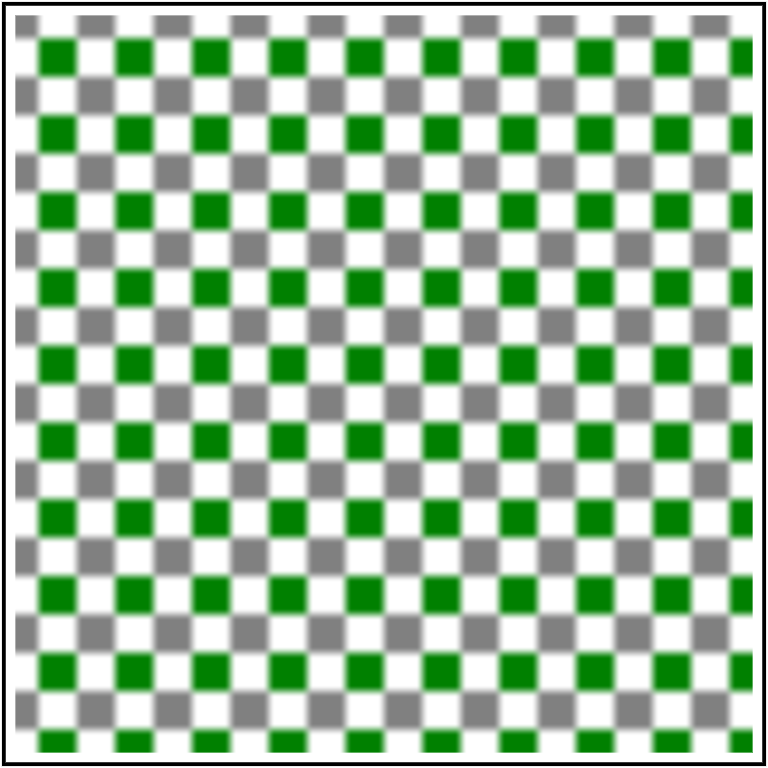
Write a WebGL 1 fragment shader that draws this pattern.

```glsl
precision highp float;
// Soft-edged checkerboard of green and gray squares on white, inside a thin black frame.

uniform vec2 u_resolution;

#define REPEATS 10.0
#define SQUARE_SIZE 0.05
#define EDGE_BLUR 0.0083
#define GREEN_CENTER vec2(0.075, 0.025)
#define GRAY_CENTER vec2(0.025, 0.075)
#define PANEL_INSET 0.02
#define FRAME_INSET 0.005
#define FRAME_WIDTH 0.005
#define PAPER vec3(1.0)
#define GREEN vec3(0.0, 0.502, 0.0)
#define GRAY vec3(0.502)
#define FRAME_COLOR vec3(0.0)

// Coverage of a repeated square with blurred edges
float softSquares(vec2 uv, vec2 center) {
  vec2 cell = fract((uv - center) * REPEATS + 0.5) - 0.5;
  vec2 inside = 0.5 * SQUARE_SIZE - abs(cell) / REPEATS;
  vec2 cover = smoothstep(-EDGE_BLUR, EDGE_BLUR, inside);
  return cover.x * cover.y;
}

// Antialiased coverage from a signed distance, positive inside
float coverage(float dist, float pixel) {
  return clamp(dist / pixel + 0.5, 0.0, 1.0);
}

void main() {
  vec2 uv = gl_FragCoord.xy / u_resolution;
  float pixel = 1.0 / min(u_resolution.x, u_resolution.y);

  // Distance to the nearest canvas border
  vec2 border = min(uv, 1.0 - uv);
  float edge = min(border.x, border.y);

  // Both sets of squares tint the paper additively where their blurs overlap
  vec3 checks = PAPER;
  checks -= (PAPER - GREEN) * softSquares(uv, GREEN_CENTER);
  checks -= (PAPER - GRAY) * softSquares(uv, GRAY_CENTER);

  // Panel is cut off sharply, leaving a plain margin
  vec3 color = mix(PAPER, checks, coverage(edge - PANEL_INSET, pixel));

  // Frame line
  float outer = coverage(edge - FRAME_INSET + 0.5 * FRAME_WIDTH, pixel);
  float inner = coverage(edge - FRAME_INSET - 0.5 * FRAME_WIDTH, pixel);
  color = mix(color, FRAME_COLOR, outer - inner);

  gl_FragColor = vec4(color, 1.0);
}
```
